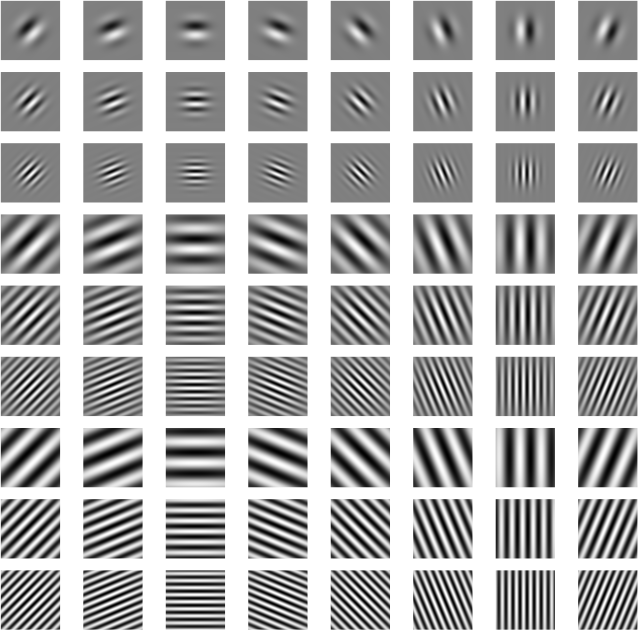
Reproduce this pattern procedurally as a Shadertoy shader.

```glsl
// Grid of 8 by 9 Gabor wavelet tiles: angle varies across, frequency and envelope vary down.

const float TAU = 6.2831853;

// Odd Gabor wavelet; p spans -0.5 to 0.5 over one tile.
float gabor(vec2 p, float angle, float frequency, float sigma) {
    float along = dot(p, vec2(cos(angle), sin(angle)));
    float envelope = exp(-0.5 * dot(p, p) / (sigma * sigma));
    return envelope * sin(TAU * frequency * along);
}

void mainImage(out vec4 fragColor, in vec2 fragCoord) {
    // Canvas heights, measured from the top left
    vec2 pos = vec2(fragCoord.x, iResolution.y - fragCoord.y) / iResolution.y;

    // Nearest tile and the position inside it
    vec2 pitch = vec2(0.1305, 0.11265);
    float tileSize = 0.0938;
    vec2 firstCentre = vec2(0.0482);
    vec2 cell = clamp(round((pos - firstCentre) / pitch), vec2(0.0), vec2(7.0, 8.0));
    vec2 p = (pos - firstCentre - cell * pitch) / tileSize;
    p.y = -p.y;

    // Columns turn by a sixteenth; rows step frequency, then envelope width
    float angle = TAU * (6.0 - cell.x) / 16.0;
    float frequency = 2.8 * (mod(cell.y, 3.0) + 1.0);
    float band = floor(cell.y / 3.0);
    float sigma = band < 0.5 ? 0.14 : band < 1.5 ? 0.36 : 0.75;
    float shade = 0.5 - 0.5 * gabor(p, angle, frequency, sigma);

    // Smooth square tile on white
    float pixel = 1.0 / (iResolution.y * tileSize);
    vec2 coverage = clamp((0.5 - abs(p)) / pixel + 0.5, 0.0, 1.0);
    fragColor = vec4(vec3(mix(1.0, shade, coverage.x * coverage.y)), 1.0);
}
```
